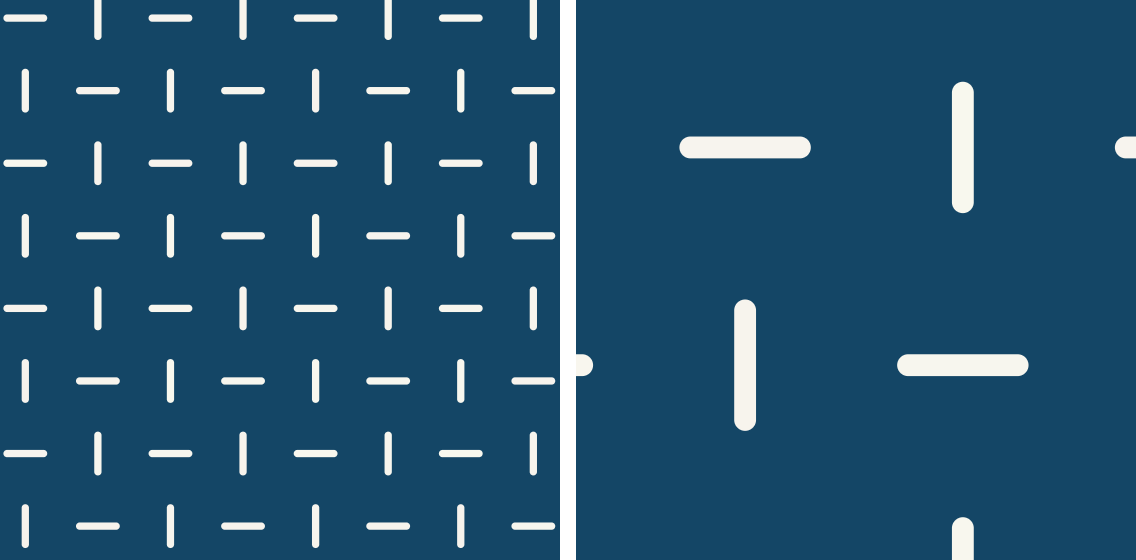
Left, the full canvas; right, a detail of the centre.
Reproduce this pattern procedurally as a WebGL 1 fragment shader.

```glsl
precision highp float;

// Draws a basket-like grid of round-ended dashes, eight across and eight down,
// alternating upright and level like a checkerboard. Each dash is a capsule
// distance function in its own cell, with a slight hashed shift in its cream.

uniform vec2 u_resolution;

const vec3 NAVY = vec3(0.08, 0.275, 0.40);
const vec3 WARM_CREAM = vec3(0.968, 0.952, 0.930);
const vec3 PALE_CREAM = vec3(0.972, 0.972, 0.935);

const float PITCH = 0.1296;                      // spacing of dash centres
const vec2 FIRST_CENTRE = vec2(0.0452, 0.0605);  // lower left dash
const float HALF_SPINE = 0.0326;                 // half length without the caps
const float RADIUS = 0.0065;                     // half the line width

float hash(vec2 p) {
  return fract(sin(dot(p, vec2(127.1, 311.7))) * 43758.5);
}

// Signed distance to an upright capsule centred on the origin.
float capsule(vec2 p, float halfSpine, float radius) {
  p.y -= clamp(p.y, -halfSpine, halfSpine);
  return length(p) - radius;
}

// Coverage of the inside of a shape, smoothed over one pixel.
float coverage(float distance, float pixel) {
  return clamp(0.5 - distance / pixel, 0.0, 1.0);
}

void main() {
  float pixel = 1.0 / min(u_resolution.x, u_resolution.y);
  vec2 uv = gl_FragCoord.xy * pixel;

  // Cell index, and position relative to the centre of that cell
  vec2 grid = (uv - FIRST_CENTRE) / PITCH;
  vec2 cell = floor(grid + 0.5);
  vec2 local = (grid - cell) * PITCH;

  // Odd cells lie level
  float odd = mod(cell.x + cell.y, 2.0);
  vec2 turned = odd > 0.5 ? local.yx : local;

  float dash = coverage(capsule(turned, HALF_SPINE, RADIUS), pixel);
  vec3 cream = mix(WARM_CREAM, PALE_CREAM, hash(cell));
  gl_FragColor = vec4(mix(NAVY, cream, dash), 1.0);
}
```
